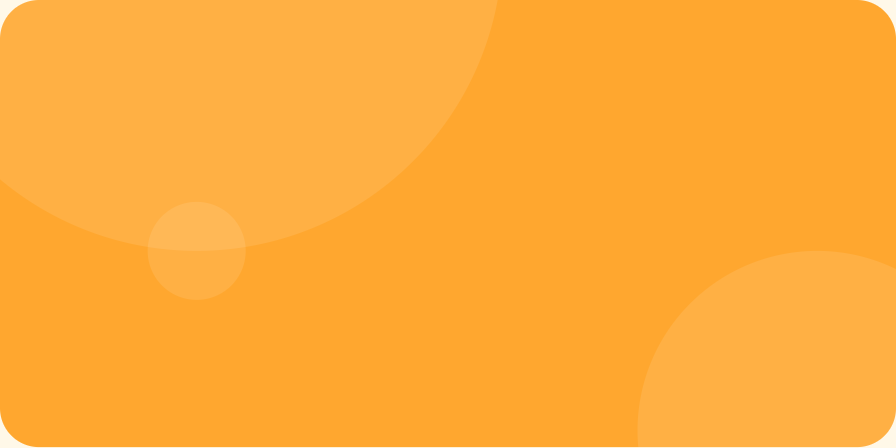
This background is drawn by a Shadertoy shader. Its source:

```glsl
// Orange rounded card with three translucent pale discs on a cream ground.

// Smooth coverage of a signed distance, one pixel wide
float coverage(float dist) {
    return clamp(0.5 - dist * iResolution.y, 0.0, 1.0);
}

float disc(vec2 p, vec2 center, float radius) {
    return coverage(length(p - center) - radius);
}

float roundedBox(vec2 p, vec2 halfSize, float radius) {
    vec2 q = abs(p) - halfSize + radius;
    return length(max(q, 0.0)) + min(max(q.x, q.y), 0.0) - radius;
}

void mainImage(out vec4 fragColor, in vec2 fragCoord) {
    // Canvas spans 2 by 1 units
    vec2 p = fragCoord / iResolution.xy * vec2(2.0, 1.0);

    const vec3 cream = vec3(1.0, 0.973, 0.91);
    vec3 card = vec3(1.0, 0.655, 0.184);

    // Overlapping discs, each a thin veil of white
    const float veil = 0.1;
    card = mix(card, vec3(1.0), veil * disc(p, vec2(0.439, 1.123), 0.683));
    card = mix(card, vec3(1.0), veil * disc(p, vec2(1.824, 0.039), 0.401));
    card = mix(card, vec3(1.0), veil * disc(p, vec2(0.439, 0.440), 0.1094));

    // Card outline, with a hairline gap along the bottom
    float cardDist = roundedBox(p - vec2(1.0, 0.501), vec2(1.0, 0.499), 0.087);
    fragColor = vec4(mix(cream, card, coverage(cardDist)), 1.0);
}
```
